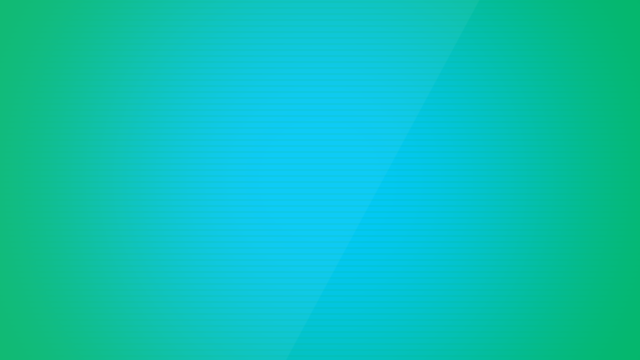
Reproduce this background procedurally as a Shadertoy shader.

```glsl
void mainImage(out vec4 fragColor, in vec2 fragCoord)
{
    vec2 uv = fragCoord / iResolution.xy;
    float aspect = iResolution.x / iResolution.y;
    float pixel = 1.0 / iResolution.y;
    vec3 cyan = vec3(0.01, 0.785, 0.965);
    vec3 green = vec3(0.02, 0.715, 0.42);

    // Radial glow
    vec2 p = (uv - 0.5) * vec2(aspect, 1.0);
    vec3 color = mix(cyan, green, smoothstep(0.1, 1.07, length(p)));

    // Fine horizontal lines, tinted green so they fade into the sides
    float lineDistance = abs(fract(uv.y * 60.0) - 0.65);
    lineDistance = min(lineDistance, 1.0 - lineDistance);
    float soft = 30.0 * pixel;
    float stripe = 1.0 - smoothstep(0.17 - soft, 0.17 + soft, lineDistance);
    color = mix(color, green, 0.12 * stripe);

    // Pale glass sheen left of the slanted edge
    float edge = (mix(0.447, 0.749, uv.y) - uv.x) * aspect * 0.88;
    float sheen = smoothstep(-pixel, pixel, edge);
    color = mix(color, vec3(1.0), 0.047 * sheen);

    fragColor = vec4(color, 1.0);
}
```
